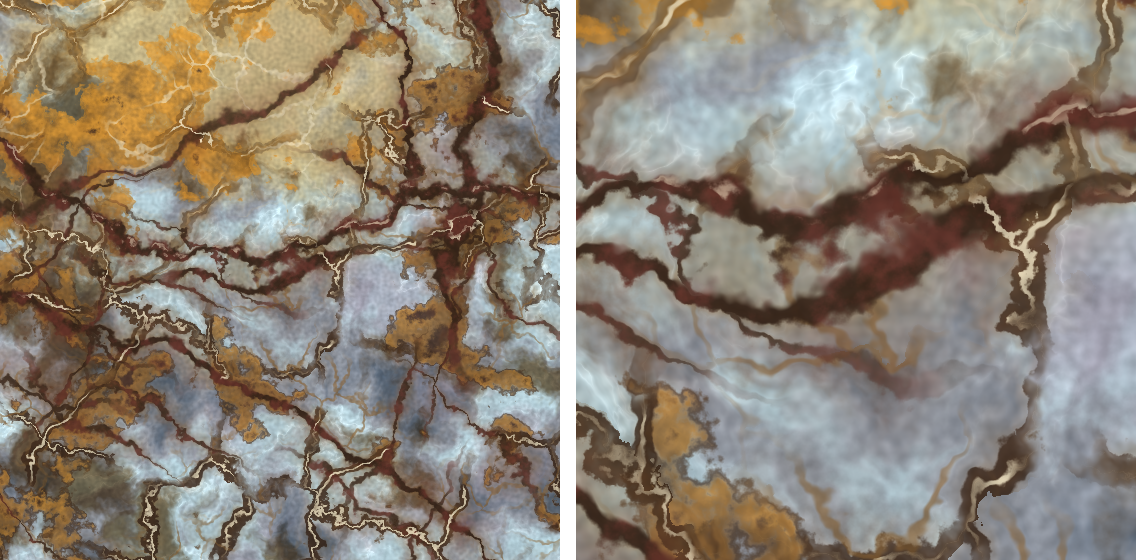
Left: the whole. Right: its middle third, enlarged.
Write a WebGL 1 fragment shader that draws this texture.

```glsl
precision highp float;
// Polished onyx slab: milky blue clouds, golden stains, crusted seams, rusty veins.
// Warped gradient noise makes clouds and stains, Voronoi borders make seams,
// and long curves plus a loop of scattered strokes make the veins.
uniform vec2 u_resolution;

#define CLOUD_SCALE 4.5
#define STAIN_SCALE 4.6
#define CELL_SCALE 5.0
#define WEB_SCALE 13.0
#define WARP 0.07
#define VEIN_WIDTH 0.012
#define STROKES 16
#define GRAIN 0.17

const vec3 PALE = vec3(0.71, 0.82, 0.86);
const vec3 GREY = vec3(0.58, 0.60, 0.64);
const vec3 SLATE = vec3(0.33, 0.39, 0.46);
const vec3 LAVENDER = vec3(0.65, 0.63, 0.70);
const vec3 CREAM = vec3(0.81, 0.73, 0.51);
const vec3 AMBER = vec3(0.82, 0.56, 0.18);
const vec3 OCHRE = vec3(0.52, 0.37, 0.19);
const vec3 UMBER = vec3(0.20, 0.13, 0.09);
const vec3 MAROON = vec3(0.34, 0.17, 0.14);
const vec3 IVORY = vec3(0.93, 0.89, 0.77);

vec2 hash2(vec2 p) {
  vec3 q = fract(p.xyx * vec3(0.1031, 0.1030, 0.0973));
  q += dot(q, q.yzx + 33.33);
  return fract((q.xx + q.yz) * q.zy);
}

float corner(vec2 cell, vec2 f, vec2 o) {
  return dot(hash2(cell + o) * 2.0 - 1.0, f - o);
}

float noise(vec2 p) {
  vec2 i = floor(p), f = p - i;
  vec2 u = f * f * f * (f * (f * 6.0 - 15.0) + 10.0);
  return mix(mix(corner(i, f, vec2(0, 0)), corner(i, f, vec2(1, 0)), u.x),
             mix(corner(i, f, vec2(0, 1)), corner(i, f, vec2(1, 1)), u.x), u.y);
}

float fbm(vec2 p) {
  float sum = 0.0, amp = 1.0;
  for (int i = 0; i < 6; i++) {
    sum += amp * noise(p + 40.0);
    p = mat2(1.6, 1.2, -1.2, 1.6) * p + 7.3;
    amp *= 0.55;
  }
  return sum;
}

// Distance to the border between the two nearest Voronoi points.
float seam(vec2 p) {
  vec2 cell = floor(p), near = vec2(9.0), next = vec2(9.0);
  for (int y = -1; y <= 1; y++)
    for (int x = -1; x <= 1; x++) {
      vec2 c = cell + vec2(x, y), v = c + hash2(c + 51.0) - p;
      if (dot(v, v) < dot(near, near)) { next = near; near = v; }
      else if (dot(v, v) < dot(next, next)) next = v;
    }
  return dot(0.5 * (near + next), normalize(next - near));
}

// x: dark core, y: soft rusty halo.
vec2 vein(float d, float width) {
  d = abs(d);
  return vec2(1.0 - smoothstep(0.4 * width, width, d), exp(-d / (2.4 * width)));
}

void main() {
  vec2 p = gl_FragCoord.xy / u_resolution;
  vec2 drift = vec2(fbm(p * 5.0), fbm(p * 5.0 + 19.0));
  vec2 q = p + WARP * drift;
  float patchy = fbm(q * 6.0 + 31.0), fine = fbm(p * 24.0 + 3.0);
  float left = smoothstep(0.45, 0.05, p.x), upper = smoothstep(0.45, 0.7, p.y) * smoothstep(0.8, 0.55, p.x);
  float column = smoothstep(0.16, 0.02, abs(p.x - 0.88)) * smoothstep(0.1, 0.35, p.y);

  // Milky body with sharp pale wisps
  float cloud = fbm(q * CLOUD_SCALE + 11.0);
  vec3 col = mix(SLATE, GREY, smoothstep(-0.5, -0.1, cloud));
  col = mix(col, PALE, smoothstep(-0.2, 0.15, cloud + 0.12 * fine));
  col = mix(col, LAVENDER, 0.6 * smoothstep(0.05, 0.4, fbm(q * 3.0 + 57.0)));
  float wisp = max(1.0 - abs(fbm(q * 8.0 + 23.0)), 0.0);
  col += 0.18 * pow(wisp, 16.0) * smoothstep(-0.3, 0.3, cloud);

  // Golden glow at the top, smoky murk, then amber and earthy stains with dark rims
  float glow = 1.0 - length((q - vec2(0.42, 0.92)) * vec2(2.3, 3.2));
  col = mix(col, CREAM, 0.85 * smoothstep(-0.1, 0.5, glow + 0.5 * patchy));
  float murk = fbm(q * 5.0 + 90.0) + 0.22 * left + 0.25 * column;
  col *= mix(vec3(1.0), vec3(0.56, 0.46, 0.35), smoothstep(0.1, 0.5, murk + 0.2 * fine));
  float stain = fbm(q * STAIN_SCALE + 5.0) + 0.2 * left + 0.22 * column + 0.08 * upper + 0.3 * fine;
  vec3 earth = mix(OCHRE, AMBER, clamp(0.15 + 0.6 * upper + 1.1 * fine, 0.0, 1.0));
  earth = mix(earth, UMBER, smoothstep(0.5, 0.8, stain + 0.4 * fine - 0.25 * upper));
  col = mix(col, earth, 0.85 * smoothstep(0.24, 0.4, stain));
  col = mix(col, mix(UMBER, AMBER, upper), 0.55 * smoothstep(0.06, 0.0, abs(stain - 0.3)));

  // Crusted seams around the cells, and a fine web of cracks
  float edge = seam(q * CELL_SCALE + 0.1 * fine) / CELL_SCALE;
  float crust = smoothstep(-0.3, 0.1, patchy);
  col = mix(col, mix(OCHRE, AMBER, upper), 0.75 * crust * exp(-edge / 0.011));
  col = mix(col, UMBER, 0.8 * crust * (1.0 - 0.6 * upper) * smoothstep(0.007, 0.004, abs(edge - 0.005)));
  float web = seam(q * WEB_SCALE + 0.2 * drift) / WEB_SCALE;
  float webMask = smoothstep(-0.1, 0.3, drift.y);
  col = mix(col, mix(OCHRE, IVORY, upper), 0.6 * webMask * smoothstep(0.005, 0.001, web));

  // Long veins: sagging arc, its branch, a falling curve, a rising one, two upright
  float width = VEIN_WIDTH * clamp(0.85 + 1.1 * patchy + 0.8 * fine, 0.3, 1.9);
  vec2 v = q + 0.008 * fine;
  float bend = min(v.x - 0.42, 0.33);
  float arc = v.y - 0.535 - 1.3 * bend * bend + 0.12 * max(v.x - 0.75, 0.0);
  arc /= sqrt(1.0 + 6.8 * bend * bend);
  float branch = arc + 0.035 + 0.25 * (v.x - 0.45) * (v.x - 0.6);
  float fall = (v.y - 0.45 + v.x * (0.2 + 0.33 * v.x)) * 0.87;
  float rise = (v.y - 0.63 - v.x * (0.15 + 0.55 * v.x)) * 0.85;
  vec2 rust = max(vein(arc, width * 1.2), vein(fall, width));
  rust = max(rust, vein(branch, width * 1.3) * smoothstep(0.22, 0.35, p.x) * smoothstep(0.72, 0.58, p.x));
  rust = max(rust, 0.8 * vein(rise, width * 1.2) * smoothstep(0.72, 0.62, p.x));
  rust = max(rust, vein(v.x - 0.83 - 0.03 * sin(9.0 * v.y), width * 1.6) * smoothstep(0.22, 0.45, p.y));
  rust = max(rust, vein(v.x - 0.75 + 0.16 * (v.y - 0.69), width * 0.7) * smoothstep(0.64, 0.7, p.y));

  // Scattered shorter strokes, mostly falling to the right
  for (int i = 0; i < STROKES; i++) {
    float n = float(i);
    vec2 r = hash2(vec2(n * 3.7, 8.0)), s = v - hash2(vec2(n * 5.3, 29.0)) * vec2(1.0, 0.7);
    float angle = mod(n, 3.0) < 2.0 ? mix(-0.8, -0.35, r.x) : mix(0.7, 1.4, r.x);
    vec2 dir = vec2(cos(angle), sin(angle));
    float along = dot(s, dir), across = dot(s, vec2(-dir.y, dir.x)) + (r.y - 0.5) * along * along;
    rust = max(rust, 0.85 * vein(across, width * 0.55) * smoothstep(0.25, 0.08, abs(along)));
  }
  col = mix(col, mix(OCHRE, MAROON, clamp(0.3 + fine, 0.0, 1.0)), 0.75 * rust.y);
  col = mix(col, mix(UMBER, MAROON, smoothstep(-0.2, 0.3, fine)), 0.9 * rust.x);

  // Ivory threads on seams and along the arc, then mineral grain
  float thread = smoothstep(0.0035, 0.0012, edge) * smoothstep(-0.05, 0.2, patchy);
  thread = max(thread, 0.6 * smoothstep(0.003, 0.001, abs(arc - 0.004)) * smoothstep(0.0, 0.3, fine));
  col = mix(col, IVORY, 0.8 * thread);
  col *= 1.0 + GRAIN * (fine + noise(p * 130.0));
  gl_FragColor = vec4(clamp(col, 0.0, 1.0), 1.0);
}
```
